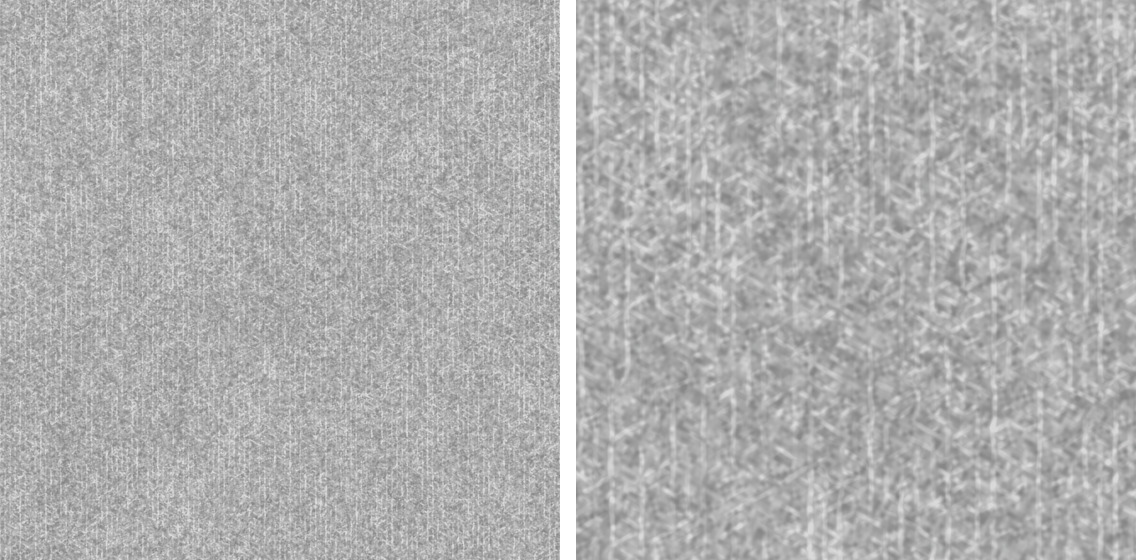
Left: the whole. Right: its middle third, enlarged.
Write a Shadertoy shader that draws this texture.

```glsl
// Worn grey fabric-like plaster: a fine, broken triangular lattice with vertical ribs over grain.

const vec3 BASE_COLOR = vec3(0.647, 0.648, 0.648);
const vec3 LINE_TINT = vec3(1.0, 0.998, 0.985);
const float COLUMNS = 110.0;        // vertical ribs across the canvas
const float LINE_CORE = 0.06;       // half widths, in rib spacings
const float LINE_EDGE = 0.29;
const float LINE_STRENGTH = 0.118;
const float DIAGONAL_SHARE = 0.85;  // brightness of diagonals against ribs
const float FINE_SCALE = 350.0;
const float FINE_STRENGTH = 0.165;
const float CLUMP_SCALE = 165.0;
const float CLUMP_STRENGTH = 0.14;
const float CLOUD_SCALE = 8.0;
const float CLOUD_STRENGTH = 0.055;

float hash(vec2 cell) {
    uvec2 q = uvec2(ivec2(cell) + 32768) * uvec2(1597334673u, 3812015801u);
    uint h = (q.x ^ q.y) * 1597334673u;
    h = (h ^ (h >> 15)) * 2246822519u;
    h ^= h >> 13;
    return float(h >> 8) / 16777216.0;
}

float valueNoise(vec2 p) {
    vec2 cell = floor(p);
    vec2 f = fract(p);
    f = f * f * (3.0 - 2.0 * f);
    float low = mix(hash(cell), hash(cell + vec2(1, 0)), f.x);
    float high = mix(hash(cell + vec2(0, 1)), hash(cell + vec2(1, 1)), f.x);
    return mix(low, high, f.y);
}

vec2 rotate(vec2 p, float angle) {
    float c = cos(angle), s = sin(angle);
    return vec2(c * p.x - s * p.y, s * p.x + c * p.y);
}

float fbm(vec2 p) {
    float sum = 0.0, weight = 0.5;
    for (int i = 0; i < 4; i++) {
        sum += weight * valueNoise(p);
        p = rotate(p, 0.6) * 2.1 + 17.3;
        weight *= 0.5;
    }
    return sum / 0.9375;
}

// Soft parallel lines, one per unit of x
float lines(float x) {
    float d = abs(fract(x + 0.5) - 0.5);
    return 1.0 - smoothstep(LINE_CORE, LINE_EDGE, d);
}

// Three line families 60 degrees apart, each worn away by its own noise
float lattice(vec2 uv) {
    vec2 p = uv * COLUMNS;
    vec2 wobble = vec2(valueNoise(p * 0.8), valueNoise(p * 0.8 + 91.0)) - 0.5;
    p += 0.2 * wobble;
    float patches = fbm(uv * 18.0 + 5.0) - 0.5;

    float ribWear = valueNoise(vec2(floor(p.x + 0.5) * 7.0, p.y * 0.2));
    ribWear = 0.6 * ribWear + 0.4 * valueNoise(p * 1.3 + 40.0);
    float result = lines(p.x) * smoothstep(0.22, 0.75, ribWear + 0.25 * patches);

    for (int i = 0; i < 2; i++) {
        float side = float(i) * 2.0 - 1.0;
        float across = dot(p, vec2(0.5, side * 0.8660254));
        float wear = valueNoise(p * 1.1 + 130.0 * float(i + 1));
        float kept = smoothstep(0.35, 0.85, wear + 0.35 * patches);
        result = max(result, DIAGONAL_SHARE * lines(across) * kept);
    }
    return result;
}

void mainImage(out vec4 fragColor, in vec2 fragCoord) {
    vec2 uv = fragCoord / iResolution.y;

    // Grain at two sizes, turned off axis to hide its cells
    float fine = valueNoise(rotate(uv, 0.5) * FINE_SCALE) - 0.5;
    float clump = valueNoise(rotate(uv, 1.1) * CLUMP_SCALE + 60.0) - 0.5;

    // Broad soft mottling, slightly stretched upwards
    float cloud = fbm(uv * CLOUD_SCALE * vec2(1.2, 0.85) + 11.0) - 0.5;

    float mesh = lattice(uv) * (1.0 + 0.6 * fine);
    float shade = FINE_STRENGTH * fine + CLUMP_STRENGTH * clump + CLOUD_STRENGTH * cloud;

    vec3 color = BASE_COLOR + shade + LINE_STRENGTH * mesh * LINE_TINT;
    fragColor = vec4(clamp(color, 0.53, 0.85), 1.0);
}
```
